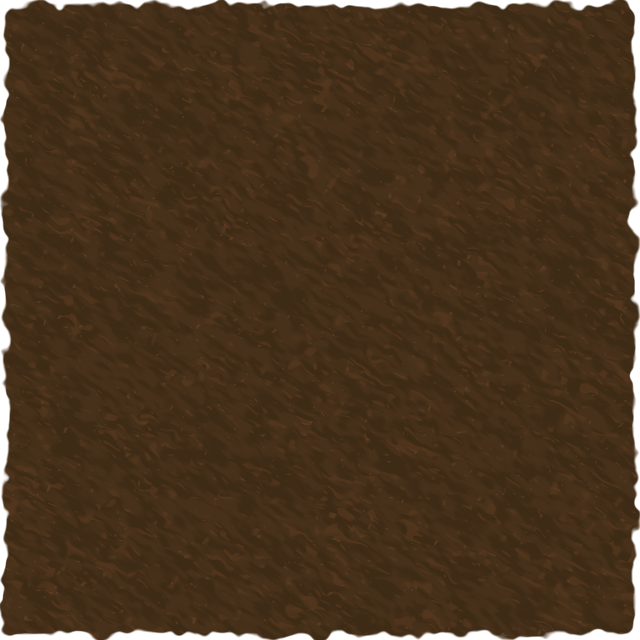
This texture is drawn by a three.js fragment shader. Its source:

```glsl
varying vec2 vUv;

float hash(vec2 cell) {
  vec3 q = fract(vec3(cell.xyx) * vec3(0.1031, 0.1030, 0.0973));
  q += dot(q, q.yzx + 33.33);
  return fract((q.x + q.y) * q.z);
}

float noise(vec2 p) {
  vec2 cell = floor(p);
  vec2 f = fract(p);
  f = f * f * (3.0 - 2.0 * f);
  return mix(
    mix(hash(cell), hash(cell + vec2(1.0, 0.0)), f.x),
    mix(hash(cell + vec2(0.0, 1.0)), hash(cell + vec2(1.0, 1.0)), f.x),
    f.y);
}

// Coordinates along and across strokes that fall to the right
vec2 strokeSpace(vec2 p, float angle) {
  vec2 along = vec2(cos(angle), -sin(angle));
  return vec2(dot(p, along), dot(p, vec2(-along.y, along.x))) + 3.0;
}

// Signed distance to a sheet with worn, scalloped sides
float sheetDistance(vec2 p) {
  vec2 q = abs(p - 0.5) - 0.479;
  float box = length(max(q, 0.0)) + min(max(q.x, q.y), 0.0) - 0.012;
  float wear = 0.015 * (noise(p * 32.0 + 7.0) - 0.5);
  wear += 0.009 * (noise(p * 75.0 + 19.0) - 0.5);
  return box + wear;
}

vec3 leather(vec2 p) {
  // Slight bending keeps the strokes from lining up
  vec2 bend = vec2(noise(p * 55.0 + 3.0), noise(p * 55.0 + 41.0)) - 0.5;
  vec2 grain = strokeSpace(p + 0.007 * bend, 0.62);

  // Broad and fine brown strokes
  float broad = noise(grain * vec2(42.0, 120.0));
  float fine = noise(grain * vec2(75.0, 230.0) + 31.0);
  float tone = smoothstep(0.3, 0.7, 0.65 * broad + 0.35 * fine);
  vec3 color = mix(vec3(0.243, 0.167, 0.084), vec3(0.279, 0.191, 0.102), tone);

  // Warm flecks, gathered in loose patches
  vec2 fleck = strokeSpace(p + 0.010 * bend, 0.5);
  float patches = noise(p * 17.0 + 13.0);
  float warm = noise(fleck * vec2(62.0, 165.0) + 57.0) + 0.25 * (patches - 0.5);
  color = mix(color, vec3(0.345, 0.220, 0.120), 0.65 * smoothstep(0.70, 0.92, warm));

  // Sparse bright specks
  float speck = noise(fleck * vec2(110.0, 210.0) + 83.0);
  return mix(color, vec3(0.42, 0.28, 0.16), 0.5 * smoothstep(0.88, 0.98, speck));
}

void main() {
  float outside = smoothstep(-0.0025, 0.0025, sheetDistance(vUv));
  gl_FragColor = vec4(mix(leather(vUv), vec3(1.0), outside), 1.0);
}
```
